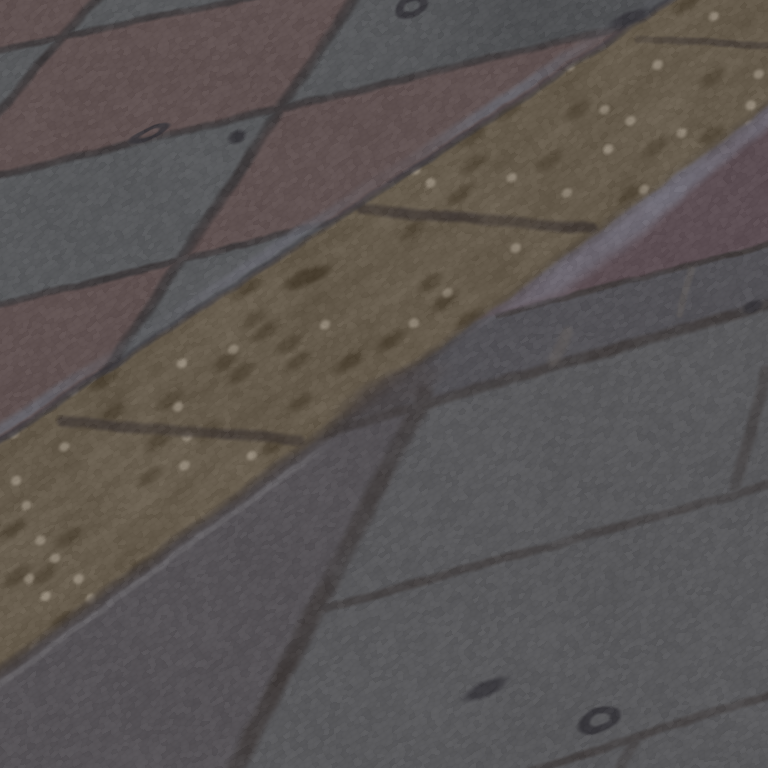
A WebGL 1 fragment shader for this texture:

```glsl
precision highp float;
uniform vec2 u_resolution;

vec2 hash2(vec2 c) {
  return fract(sin(vec2(dot(c, vec2(127.1, 311.7)), dot(c, vec2(269.5, 183.3)))) * 4375.85);
}

// Cellular noise: distance to the nearest seed, and that seed's random value
vec2 cellular(vec2 p) {
  vec2 base = floor(p), best = vec2(9.0, 0.0);
  for (int j = -1; j <= 1; j++) {
    for (int i = -1; i <= 1; i++) {
      vec2 c = base + vec2(float(i), float(j));
      vec2 h = hash2(c);
      float d = length(c + 0.15 + 0.7 * h - p);
      if (d < best.x) best = vec2(d, fract(h.x * 17.3 + h.y * 5.1));
    }
  }
  return best;
}

float waves(vec2 p) {
  float sum = 0.0, amp = 0.5;
  for (int i = 0; i < 5; i++) {
    p = mat2(0.8, 0.6, -0.6, 0.8) * p * 1.7 + 1.3;
    sum += amp * sin(p.x + 1.4 * sin(p.y)) * cos(p.y * 0.8);
    amp *= 0.65;
  }
  return sum;
}

// Signed distance to the line a-b, positive on its left
float side(vec2 p, vec2 a, vec2 b) {
  vec2 d = normalize(b - a);
  return d.x * (p.y - a.y) - d.y * (p.x - a.x);
}

float stroke(vec2 p, vec2 a, vec2 b, float w) {
  vec2 d = b - a;
  float t = clamp(dot(p - a, d) / dot(d, d), 0.0, 1.0);
  return 1.0 - smoothstep(w * 0.25, w, length(p - a - d * t));
}

float groove(float d, float w) { return 1.0 - smoothstep(w * 0.25, w, abs(d)); }

float flip(float d) { return clamp(d / 0.004, -1.0, 1.0); }

// Distance from the centre of a slanted oval, 1.0 on its rim
float oval(vec2 p, vec2 c, vec2 r) {
  vec2 d = mat2(0.91, -0.41, 0.41, 0.91) * (p - c);
  return length(d / r);
}

float blot(vec2 p, vec2 c, vec2 r) { return 1.0 - smoothstep(0.5, 1.2, oval(p, c, r)); }
float ring(vec2 p, vec2 c, vec2 r) { return 1.0 - smoothstep(0.15, 0.5, abs(oval(p, c, r) - 0.9)); }

void main() {
  vec2 uv = gl_FragCoord.xy / u_resolution;
  vec2 p = uv + 0.0025 * vec2(waves(uv * 22.0), waves(uv * 22.0 + 7.0));
  vec2 q = vec2(dot(uv, vec2(0.82, 0.57)), dot(uv, vec2(-0.57, 0.82)));
  float mottle = waves(uv * 9.0);
  float wear = 0.75 + 0.3 * waves(uv * 14.0 + 3.0);
  float upper = side(p, vec2(0.0, 0.427), vec2(0.86, 0.991));
  float lower = side(p, vec2(0.0, 0.125), vec2(1.0, 0.86));

  // Alternating pink and grey paving above the band
  float r0 = side(p, vec2(0.0, 0.935), vec2(0.31, 1.0));
  float r1 = side(p, vec2(0.0, 0.772), vec2(0.75, 0.95));
  float r2 = side(p, vec2(0.0, 0.603), vec2(0.43, 0.71));
  float c0 = side(p, vec2(0.0, 0.857), vec2(0.124, 1.0));
  float c1 = side(p, vec2(0.17, 0.564), vec2(0.46, 1.0));
  float parity = flip(r0) * flip(r1) * flip(r2) * flip(c0) * flip(c1);
  vec3 paving = mix(vec3(0.345, 0.35, 0.36), vec3(0.375, 0.32, 0.318), 0.5 + 0.5 * parity);
  paving -= 0.035 * smoothstep(0.45, 0.7, uv.x) * smoothstep(0.0, 0.01, r1);
  float joints = max(max(groove(r0, 0.007), groove(r1, 0.008)), groove(r2, 0.007));
  joints = max(joints, max(groove(c0, 0.009), groove(c1, 0.011)));
  paving = mix(paving, vec3(0.235, 0.22, 0.225), joints * wear);
  float kerb = smoothstep(0.003, 0.009, upper) * (1.0 - smoothstep(0.013, 0.024, upper));
  paving = mix(paving, vec3(0.40, 0.40, 0.43), kerb * (0.5 + 0.35 * sin(uv.x * 20.0 + 1.0)));

  // Grey paving below, with a pink wedge at the right
  float wedge = side(p, vec2(0.65, 0.59), vec2(1.0, 0.682));
  float ledge = side(p, vec2(0.39, 0.427), vec2(1.0, 0.603));
  float seam = side(p, vec2(0.306, 0.0), vec2(0.553, 0.486));
  vec3 ground = mix(vec3(0.348, 0.348, 0.358), vec3(0.335, 0.322, 0.337), smoothstep(-0.02, 0.02, seam));
  ground = mix(ground, vec3(0.325, 0.32, 0.338), smoothstep(0.0, 0.006, ledge) * step(0.39, uv.x));
  ground = mix(ground, vec3(0.36, 0.305, 0.325), smoothstep(-0.002, 0.004, wedge) * step(0.6, uv.x));
  float cracks = stroke(p, vec2(0.65, 0.59), vec2(1.0, 0.682), 0.006);
  cracks = max(cracks, stroke(p, vec2(0.39, 0.427), vec2(1.0, 0.603), 0.011));
  cracks = max(cracks, 0.8 * stroke(p, vec2(0.417, 0.206), vec2(1.0, 0.368), 0.009));
  cracks = max(cracks, 0.8 * stroke(p, vec2(0.69, -0.005), vec2(1.0, 0.095), 0.009));
  cracks = max(cracks, 0.6 * stroke(p, vec2(1.0, 0.518), vec2(0.957, 0.368), 0.012));
  cracks = max(cracks, 0.7 * stroke(p, vec2(0.827, 0.036), vec2(0.807, 0.0), 0.011));
  cracks = max(cracks, stroke(p, vec2(0.306, 0.0), vec2(0.553, 0.486), 0.018));
  ground = mix(ground, vec3(0.25, 0.23, 0.228), cracks * wear);
  float chips = max(stroke(p, vec2(0.90, 0.65), vec2(0.885, 0.59), 0.007), stroke(p, vec2(0.74, 0.565), vec2(0.72, 0.53), 0.012));
  ground = mix(ground, vec3(0.39, 0.37, 0.36), 0.55 * chips);

  // Pale worn strip under the band
  float stripWidth = 0.01 + 0.03 * smoothstep(0.64, 0.74, uv.x) * (1.0 - 0.5 * smoothstep(0.82, 0.96, uv.x));
  float pale = (1.0 - smoothstep(stripWidth * 0.6, stripWidth * 1.2, -lower)) * smoothstep(0.57, 0.7, uv.x);
  ground = mix(ground, vec3(0.44, 0.43, 0.47), pale * (0.8 + 0.25 * mottle));
  float thin = groove(lower + 0.013, 0.006) * (1.0 - smoothstep(0.38, 0.45, uv.x));
  ground = mix(ground, vec3(0.43, 0.42, 0.43), 0.55 * thin);

  // Ochre band: streaks, pits, pale grit and cross joints
  float streak = sin(q.y * 150.0 + 2.0 * sin(q.x * 9.0)) * sin(q.y * 67.0 + q.x * 8.0);
  vec3 band = vec3(0.395, 0.355, 0.297) + 0.014 * streak + 0.014 * mottle;
  vec2 pit = cellular(q * vec2(14.0, 32.0));
  band -= 0.075 * step(0.68, pit.y) * (1.0 - smoothstep(0.1, 0.42, pit.x));
  band -= 0.10 * blot(p, vec2(0.40, 0.64), vec2(0.035, 0.012));
  vec2 grit = cellular(q * vec2(21.0, 25.0) + 4.0);
  band += 0.16 * step(0.78, grit.y) * (1.0 - smoothstep(0.06, 0.22, grit.x));
  float ties = max(stroke(p, vec2(0.08, 0.452), vec2(0.39, 0.427), 0.011), stroke(p, vec2(0.47, 0.727), vec2(0.77, 0.703), 0.011));
  ties = max(ties, 0.7 * stroke(p, vec2(0.83, 0.948), vec2(1.0, 0.941), 0.007));
  band = mix(band, vec3(0.255, 0.225, 0.21), ties * wear);

  // Assemble the regions and their dark borders
  vec3 col = mix(ground, band, smoothstep(-0.004, 0.005, lower));
  col = mix(col, paving, smoothstep(-0.003, 0.003, upper));
  col = mix(col, vec3(0.24, 0.23, 0.25), 0.8 * wear * groove(upper, 0.007));
  float border = groove(lower, 0.012) * (1.0 - 0.6 * smoothstep(0.5, 0.65, uv.x));
  col = mix(col, vec3(0.27, 0.245, 0.235), 0.8 * wear * border);
  col = mix(col, vec3(0.29, 0.265, 0.265), 0.6 * blot(p, vec2(0.51, 0.49), vec2(0.08, 0.025)));

  // Stains and small rings
  float marks = max(blot(p, vec2(0.632, 0.102), vec2(0.034, 0.011)), ring(p, vec2(0.781, 0.0625), vec2(0.023, 0.013)));
  marks = max(marks, max(ring(p, vec2(0.195, 0.826), vec2(0.024, 0.007)), ring(p, vec2(0.536, 0.992), vec2(0.018, 0.011))));
  marks = max(marks, max(blot(p, vec2(0.309, 0.822), vec2(0.014, 0.009)), blot(p, vec2(0.98, 0.6), vec2(0.015, 0.008))));
  marks = max(marks, blot(p, vec2(0.82, 0.976), vec2(0.028, 0.01)));
  col = mix(col, vec3(0.20, 0.195, 0.215), 0.8 * marks);

  // Stone grain
  vec2 grain = cellular(q * vec2(110.0, 170.0));
  col += 0.035 * (grain.y - 0.5) + 0.02 * (0.4 - grain.x) + 0.008 * mottle;
  gl_FragColor = vec4(col, 1.0);
}
```
